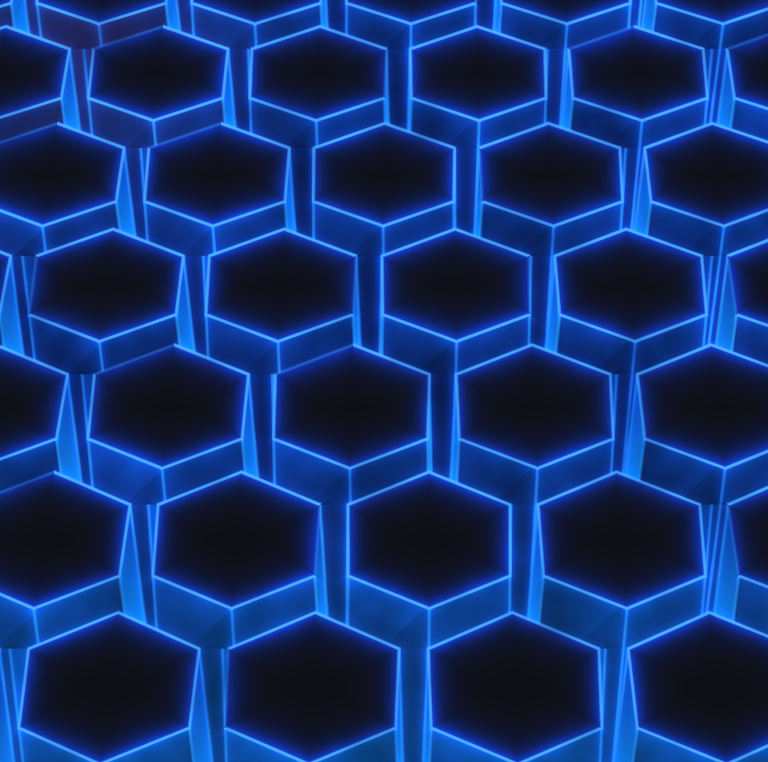
Write a Shadertoy shader that draws this background.

```glsl
// Field of dark hexagonal prisms with neon blue rims, seen in perspective.
// Each pixel finds the nearby cells of a receding lattice and paints them
// back to front: side walls first, then the glowing-edged top face.

#define VANISH_X   0.935   // column of the lattice that stays vertical
#define ROW_SCALE  0.2083  // cell spacing at row zero
#define ROW_SHRINK 0.0424  // perspective change per row
#define HORIZON    0.2016  // cell spacing at the upper border
#define SLOPE      0.07    // growth of spacing down the canvas
#define HEX_WIDTH  0.42    // half width of a top, in cells
#define LINE       0.0019  // half width of the neon lines
#define HALO       0.006   // reach of the light around lines
#define GLOW       0.017   // reach of the light inside the tops

const vec3 TOP_DARK  = vec3(0.060, 0.060, 0.080);
const vec3 TOP_GLOW  = vec3(0.000, 0.120, 0.560);
const vec3 WALL_LIT  = vec3(0.045, 0.200, 0.530);
const vec3 WALL_DEEP = vec3(0.050, 0.130, 0.390);
const vec3 SIDE_LIT  = vec3(0.060, 0.460, 0.860);
const vec3 HALO_BLUE = vec3(0.020, 0.170, 0.520);
const vec3 CORE      = vec3(0.310, 0.690, 0.960);
const vec3 HAZE      = vec3(0.150, 0.130, 0.310);

float hash(vec2 p) {
    p = fract(p * vec2(0.1731, 0.2397) + 0.37);
    p += dot(p, p.yx + 19.19);
    return fract(p.x * p.y * 7.31);
}

float gradientDot(vec2 cell, vec2 offset) {
    float a = 6.2832 * hash(cell);
    return dot(vec2(cos(a), sin(a)), offset);
}

float gradientNoise(vec2 p) {
    vec2 i = floor(p), f = fract(p), w = f * f * (3.0 - 2.0 * f);
    vec2 e = vec2(1, 0);
    return mix(mix(gradientDot(i, f), gradientDot(i + e, f - e), w.x),
               mix(gradientDot(i + e.yx, f - e.yx), gradientDot(i + 1.0, f - 1.0), w.x), w.y);
}

float stroke(float d, float px) {
    return 1.0 - smoothstep(LINE - px, LINE + px, abs(d));
}

float halo(float d) {
    return exp(-abs(d) / HALO);
}

// Paints one prism over col; p runs right and down in canvas widths
void paintPrism(inout vec3 col, vec2 p, vec2 center, float s, vec2 id, float px, float grain) {
    vec2 q = p - center;
    float hw = HEX_WIDTH * s, apex = 1.413 * s * s, corner = 0.737 * s * s;
    float shear = 0.3 * (center.x - 0.55);
    float lean = clamp(-0.31 * (center.x - 0.52), -0.13, 0.13);

    // Top face distance: upright sides against slanted edges
    vec2 t = vec2(q.x - shear * q.y, q.y);
    vec2 a = abs(t);
    float sideD = a.x - hw;
    float slantD = dot(a - vec2(0.0, apex), normalize(vec2(apex - corner, hw)));
    float d = max(sideD, slantD);

    // Walls hang from the upper and lower side corners
    float upperX = abs(q.x - lean * (q.y + corner) + shear * corner) - hw;
    float lowerX = abs(q.x - lean * (q.y - corner) - shear * corner) - hw;
    float outline = min(upperX, lowerX);
    float ridge = q.x - shear * apex - lean * (q.y - apex);
    float below = smoothstep(-px, px, q.y + corner);
    float front = smoothstep(-px, px, q.y - corner);
    float depth = max(d, 0.0) / s;

    vec3 wall = mix(WALL_LIT, WALL_DEEP, smoothstep(0.02, 0.3, depth));
    wall *= ridge > 0.0 ? 0.9 : 1.0;
    float facet = smoothstep(-px, px, q.y + 0.9 * q.x - apex * 0.95);
    wall *= 1.0 - 0.14 * facet * step(ridge, 0.0);
    wall *= 1.0 + 0.5 * grain;
    wall += vec3(0.0, 0.10, 0.10) * smoothstep(0.5, 1.0, p.y);
    wall = mix(wall, HAZE, 0.75 * exp(-30.0 * dot(p - vec2(0.1, 0.05), p - vec2(0.1, 0.05))));
    vec3 flank = mix(WALL_LIT, SIDE_LIT, smoothstep(-corner, 1.3 * apex, q.y));
    wall = mix(wall, flank, smoothstep(-px, px, lowerX));
    col = mix(col, wall, below * (1.0 - smoothstep(-px, px, outline)));

    // Vertical wall lines
    float ridgeOn = step(apex, q.y);
    float lines = max(stroke(outline, px) * below, stroke(lowerX, px) * front);
    lines = max(lines, stroke(ridge, px) * ridgeOn);
    float light = max(halo(outline) * below, halo(ridge) * ridgeOn);
    col += HALO_BLUE * light * 0.55;
    col = mix(col, CORE * vec3(0.55, 0.82, 0.96), lines * (0.62 + 0.5 * grain));

    // Top face with light bleeding in from the rim
    vec3 top = TOP_DARK + TOP_GLOW * exp(min(d, 0.0) / GLOW) * (1.0 + 0.4 * grain);
    col = mix(col, top, 1.0 - smoothstep(-px, px, d));

    // Rim: a few side and upper left edges have worn dim
    bool isSide = sideD > slantD;
    bool upperLeft = !isSide && t.x < 0.0 && t.y < 0.0;
    float edge = isSide ? 3.0 + sign(t.x) : 7.0;
    float wear = step(hash(id * 3.7 + edge), upperLeft && center.x < 0.35 ? 0.55 : 0.17);
    float power = isSide || upperLeft ? 1.0 - 0.7 * wear : 1.0;
    power *= clamp(0.92 + 0.5 * grain, 0.0, 1.0) * (isSide ? 0.85 : 1.0);
    col += HALO_BLUE * halo(d) * power * 0.7;
    col = mix(col, CORE, stroke(d, px) * power);
}

void mainImage(out vec4 fragColor, in vec2 fragCoord) {
    float px = 1.0 / iResolution.x;
    vec2 p = vec2(fragCoord.x, iResolution.y - fragCoord.y) * px;
    float spacing = HORIZON + SLOPE * p.y;
    float nearRow = floor((1.0 - ROW_SCALE / spacing) / ROW_SHRINK + 0.5);
    float grain = gradientNoise(p * 9.0) + 0.4 * gradientNoise(p * 31.0);

    // Rows from far to near, two closest columns in each
    vec3 col = WALL_DEEP;
    for (int j = -2; j <= 1; j++) {
        float row = nearRow + float(j);
        float s = ROW_SCALE / (1.0 - ROW_SHRINK * row);
        float stagger = 0.5 - 0.5 * mod(row, 2.0);
        float first = floor((p.x - VANISH_X) / s - stagger);
        for (int i = 0; i < 2; i++) {
            float column = first + float(i);
            vec2 center = vec2(VANISH_X + s * (column + stagger), (s - HORIZON) / SLOPE);
            paintPrism(col, p, center, s, vec2(column, row), px, grain);
        }
    }
    fragColor = vec4(clamp(col, 0.0, 1.0), 1.0);
}
```
